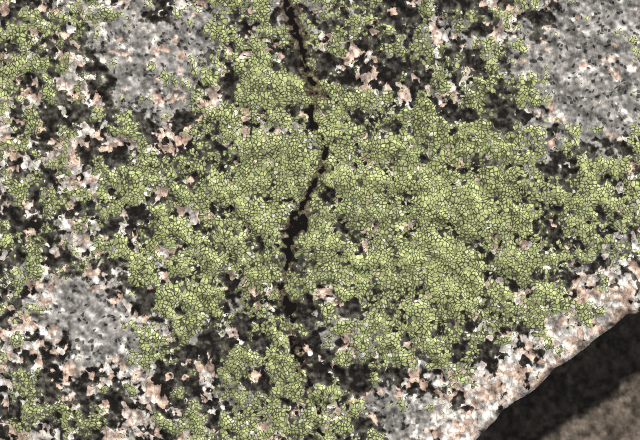
Write a WebGL 2 fragment shader that draws this texture.

```glsl
#version 300 es
precision highp float;

#define GRAIN_DENSITY 132.0
#define CHIP_DENSITY 58.0
#define RELIEF 1.7
#define LICHEN_LIGHT vec3(0.78, 0.81, 0.55)
#define LICHEN_DEEP vec3(0.53, 0.55, 0.39)
#define LICHEN_GAP vec3(0.28, 0.28, 0.22)
#define CRUST_DARK vec3(0.15, 0.14, 0.13)
#define CRUST_LIGHT vec3(0.53, 0.51, 0.46)
#define GREY_CRUST vec3(0.64, 0.62, 0.595)
#define FELDSPAR vec3(0.84, 0.72, 0.64)
#define QUARTZ vec3(0.90, 0.87, 0.83)
#define SOIL vec3(0.41, 0.37, 0.33)

uniform vec2 u_resolution;
out vec4 fragColor;

float hash(vec2 p) {
    return fract(sin(dot(p, vec2(127.1, 311.7))) * 43758.5453);
}

float noise(vec2 p) {
    vec2 i = floor(p), f = fract(p);
    f = f * f * (3.0 - 2.0 * f);
    return mix(mix(hash(i), hash(i + vec2(1, 0)), f.x),
               mix(hash(i + vec2(0, 1)), hash(i + vec2(1, 1)), f.x), f.y);
}

// Fractal noise centred on zero
float fbm(vec2 p) {
    float sum = 0.0, amp = 0.53;
    for (int i = 0; i < 4; i++) {
        sum += amp * (noise(p) - 0.5);
        p = mat2(1.6, 1.2, -1.2, 1.6) * p + 7.3;
        amp *= 0.5;
    }
    return sum;
}

// Cellular pattern: x = gap to the cell border, yz = two random values per cell
vec3 cells(vec2 p) {
    vec2 base = floor(p), nearest = base;
    float d1 = 8.0, d2 = 8.0;
    for (int y = -1; y <= 1; y++)
    for (int x = -1; x <= 1; x++) {
        vec2 id = base + vec2(x, y);
        vec2 site = id + vec2(hash(id), hash(id + 41.7));
        float d = distance(p, site);
        if (d < d1) { d2 = d1; d1 = d; nearest = id; }
        else d2 = min(d2, d);
    }
    return vec3(d2 - d1, hash(nearest + 13.1), hash(nearest + 77.9));
}

float blob(vec2 p, vec2 centre, float radius) {
    vec2 d = (p - centre) / radius;
    return exp(-dot(d, d));
}

// Signed height above the lower right rim of the boulder
float rimDistance(vec2 p) {
    float s = max(p.x - 1.08, -0.4);
    return 0.8 * (p.y - s + 0.6 * s * s) + 0.025 * fbm(p * 14.0);
}

vec3 ground(vec2 p, float rim) {
    float lit = 1.0 - smoothstep(-0.125, -0.105, rim + 0.05 * fbm(p * 20.0));
    return mix(CRUST_DARK * 0.9, SOIL, lit) * (1.0 + 1.3 * fbm(p * 75.0));
}

vec3 boulder(vec2 p, float rim) {
    vec2 warped = p + 0.02 * vec2(fbm(p * 30.0), fbm(p * 30.0 + 31.0));
    float broad = fbm(p * 6.0 + 3.0), fine = fbm(p * 27.0), grit = fbm(p * 95.0);
    float nearRim = 1.0 - smoothstep(0.03, 0.19, rim);
    float leftSide = 1.0 - smoothstep(0.15, 0.62, p.x);
    float greyZone = blob(p, vec2(1.36, 0.87), 0.19) + 0.85 * blob(p, vec2(0.36, 0.86), 0.13)
                   + blob(p, vec2(0.21, 0.27), 0.11) + 0.6 * blob(p, vec2(0.92, 0.06), 0.09);
    vec3 grain = cells(warped * GRAIN_DENSITY);
    vec3 chip = cells((warped + 0.02 * vec2(fine, grit)) * CHIP_DENSITY);

    // Weathered dark crust
    float tone = 0.50 + 1.2 * fine + 1.7 * grit + 0.4 * broad + 0.3 * (grain.y - 0.5);
    vec3 col = mix(CRUST_DARK, CRUST_LIGHT, clamp(tone, 0.0, 1.0));

    // Pale grey crust with dark pits
    float greyCover = 0.7 * fbm(p * 13.0 + 9.0) + 0.5 * fine + 0.2 * grit + 0.55 * greyZone - 0.12;
    vec3 grey = GREY_CRUST * (1.0 + 1.1 * grit + 0.5 * fine + 0.25 * (grain.z - 0.5));
    grey *= 1.0 - 0.5 * step(0.87, grain.y) * smoothstep(0.05, 0.3, grain.x);
    col = mix(col, grey, smoothstep(-0.02, 0.03, greyCover));

    // Exposed granite chips
    float chipCover = 0.75 * fbm(p * 19.0 + 21.0) + 0.36 * (chip.y - 0.5) + 0.25 * grit - 0.095
                    + 0.10 * leftSide + 0.28 * nearRim - 0.16 * min(greyZone, 1.0);
    vec3 stone = mix(FELDSPAR, QUARTZ, smoothstep(0.1, 0.8, chip.z + fine));
    stone *= (1.0 + 1.3 * grit) * mix(0.76, 1.0, smoothstep(0.0, 0.16, chip.x));
    col = mix(col, stone, smoothstep(-0.015, 0.025, chipCover));

    // Granular green lichen, broken by gaps and missing grains
    float cover = 0.45 * broad + 1.0 * fine + 0.35 * grit + 0.22 * (grain.z - 0.5) - 0.005
                + 0.13 * blob(p, vec2(1.05, 0.45), 0.37) + 0.09 * blob(p, vec2(0.55, 0.5), 0.33)
                - 0.02 * leftSide - 0.45 * greyZone - 0.26 * nearRim
                - 0.22 * blob(p, vec2(0.75, 0.27), 0.08) - 0.15 * (1.0 - step(0.12, grain.z));
    float shade = grain.y + 1.2 * broad + 0.8 * fine + 0.05;
    vec3 lichen = mix(LICHEN_DEEP, LICHEN_LIGHT, clamp(shade, 0.0, 1.0));
    lichen = mix(lichen, QUARTZ, 0.8 * step(0.95, grain.z));
    float gapWidth = 0.12 + 0.35 * noise(p * 70.0);
    lichen = mix(LICHEN_GAP, lichen, smoothstep(0.0, gapWidth, grain.x));
    col = mix(col, lichen, smoothstep(-0.015, 0.02, cover));

    // Relief lit from the upper right
    float slope = fbm(p * 27.0) - fbm((p + vec2(0.004, 0.006)) * 27.0);
    col *= clamp(1.0 + RELIEF * slope, 0.55, 1.35);

    // Winding crack, narrow and interrupted, with a brown ragged border
    float crackX = 0.69 + 0.04 * sin((p.y - 0.53) * 9.0) + 0.07 * fbm(p * 11.0);
    float width = 0.001 + 0.012 * noise(vec2(p.y * 15.0, 4.0)) * smoothstep(0.12, 0.35, p.y);
    float offset = abs(p.x - crackX) + 0.035 * fine + 0.03 * grit;
    float stain = 1.0 - smoothstep(width, width * 2.6 + 0.004, offset);
    col = mix(col, vec3(0.29, 0.23, 0.20) * (1.0 + 1.5 * grit), 0.7 * stain);
    col = mix(col, CRUST_DARK * 0.75, 1.0 - smoothstep(width * 0.4, width, offset));
    return col * mix(0.6, 1.0, smoothstep(0.0, 0.018, rim));
}

void main() {
    // Four samples per pixel keep the grain edges smooth
    vec3 sum = vec3(0.0);
    for (int i = 0; i < 4; i++) {
        vec2 jitter = vec2(i % 2, i / 2) * 0.5 - 0.25;
        vec2 p = (gl_FragCoord.xy + jitter) / u_resolution.y;
        float rim = rimDistance(p);
        vec3 col = rim > 0.0 ? boulder(p, rim) : ground(p, rim);
        sum += clamp(col, 0.0, 1.0);
    }
    fragColor = vec4(sum * 0.25, 1.0);
}
```
